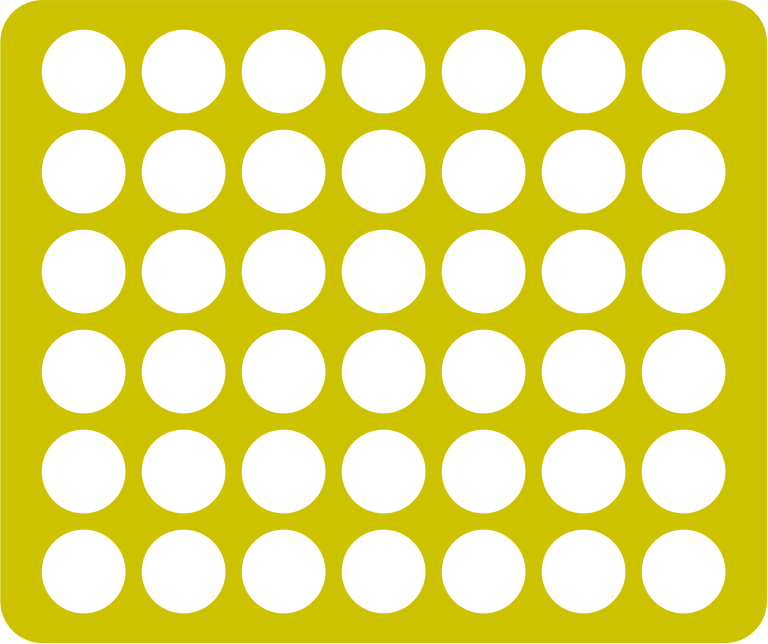
Give the GLSL for this pattern, as a WebGL 1 fragment shader.

```glsl
precision highp float;

uniform vec2 u_resolution;

// Lengths are fractions of the canvas width
#define GRID_COUNT vec2(7.0, 6.0)
#define PITCH 0.1302
#define HOLE_RADIUS 0.0545
#define PANEL_HALF_SIZE vec2(0.4991, 0.4186)
#define CORNER_RADIUS 0.0547
#define PANEL_CENTER vec2(-0.0005, 0.0006)
#define PANEL_COLOR vec3(0.805, 0.76, 0.0)
#define PAPER_COLOR vec3(1.0)

float roundedBoxDistance(vec2 p, vec2 halfSize, float radius) {
  vec2 q = abs(p) - halfSize + radius;
  return length(max(q, 0.0)) + min(max(q.x, q.y), 0.0) - radius;
}

// Distance to the nearest hole of the finite, centered grid
float holeGridDistance(vec2 p) {
  vec2 lastCell = GRID_COUNT - 1.0;
  vec2 cell = floor(p / PITCH + 0.5 * GRID_COUNT);
  cell = clamp(cell, vec2(0.0), lastCell);
  vec2 holeCenter = (cell - 0.5 * lastCell) * PITCH;
  return length(p - holeCenter) - HOLE_RADIUS;
}

void main() {
  vec2 p = (gl_FragCoord.xy - 0.5 * u_resolution) / u_resolution.x;
  p -= PANEL_CENTER;

  // Panel with the holes cut out
  float panel = roundedBoxDistance(p, PANEL_HALF_SIZE, CORNER_RADIUS);
  float dist = max(panel, -holeGridDistance(p));

  // One pixel of edge smoothing
  float coverage = clamp(0.5 - dist * u_resolution.x, 0.0, 1.0);
  gl_FragColor = vec4(mix(PAPER_COLOR, PANEL_COLOR, coverage), 1.0);
}
```
